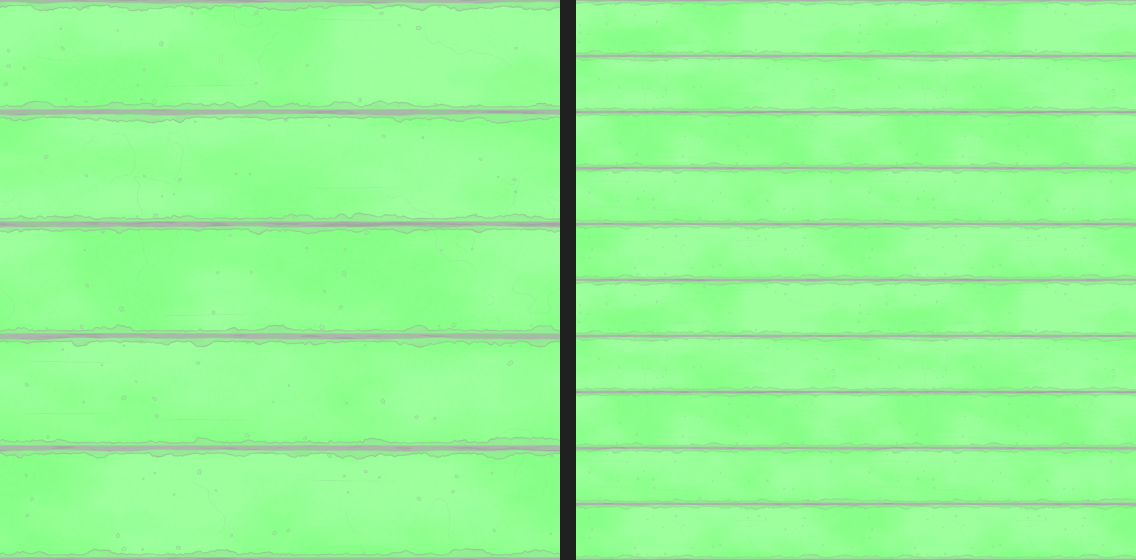
Left, the tile; right, the same tile 2 across and 2 down.
Give the GLSL for this texture, as a Shadertoy shader.

```glsl
// Five pale green painted planks with chipped edges, grey seams, pits and hairline cracks.
#define PLANKS 5.0
#define SEAM_HALF 0.0046
#define CHIP_BASE 0.0095
#define CHIP_DEPTH 0.0095
#define CHIP_LINE 0.0011
#define PIT_CELLS 30.0
#define PIT_CHANCE 0.15
#define PAINT_PALE vec3(0.61, 1.00, 0.61)
#define PAINT_DEEP vec3(0.53, 1.00, 0.53)
#define WORN_PAINT vec3(0.58, 0.91, 0.58)
#define EDGE_GREY vec3(0.59, 0.78, 0.59)
#define SEAM_GREY vec3(0.68, 0.71, 0.68)

// Integer hash of a cell and a seed, 0 to 1
float hash(vec2 cell, float seed) {
    uvec3 q = uvec3(ivec3(vec3(cell, seed))) * uvec3(1597u, 3571u, 7919u);
    uint n = (q.x ^ (q.y << 8) ^ (q.z << 16)) + q.x * q.y + q.z;
    n = (n ^ (n >> 15)) * 73244475u;
    n = (n ^ (n >> 13)) * 73244475u;
    return float((n ^ (n >> 16)) & 65535u) / 65535.0;
}

// Value noise that wraps after a whole number of cells
float noise(vec2 p, vec2 cells, float seed) {
    vec2 g = p * cells, i = floor(g), f = g - i;
    f = f * f * (3.0 - 2.0 * f);
    vec2 a = mod(i, cells), b = mod(i + 1.0, cells);
    return mix(mix(hash(a, seed), hash(vec2(b.x, a.y), seed), f.x),
               mix(hash(vec2(a.x, b.y), seed), hash(b, seed), f.x), f.y);
}

float fbm(vec2 p, vec2 cells, float seed) {
    float sum = 0.0, amp = 0.533;
    for (int i = 0; i < 4; i++) {
        sum += amp * noise(p, cells, seed + float(i));
        cells *= 2.0;
        amp *= 0.5;
    }
    return sum;
}

// Coverage of a soft stroke
float stroke(float dist, float halfWidth, float px) {
    return 1.0 - smoothstep(halfWidth - 0.7 * px, halfWidth + 0.7 * px, abs(dist));
}

// Distance from the seam to the ragged paint edge
float chipEdge(float x, float seed) {
    float bumps = fbm(vec2(x, 0.0), vec2(28.0, 1.0), seed);
    float fine = noise(vec2(x, 0.0), vec2(190.0, 1.0), seed + 9.0);
    return CHIP_BASE + CHIP_DEPTH * smoothstep(0.38, 0.85, bumps) + 0.0022 * (fine - 0.5);
}

// Irregular ring in a scattered set of cells: x is the rim, y the inside
vec2 pits(vec2 p, float px) {
    vec2 g = p * PIT_CELLS, cell = mod(floor(g), PIT_CELLS);
    vec2 centre = 0.25 + 0.5 * vec2(hash(cell, 61.0), hash(cell, 62.0));
    vec2 v = (fract(g) - centre) / PIT_CELLS;
    float size = hash(cell, 63.0);
    float radius = mix(0.0012, 0.0042, size * size);
    float angle = atan(v.y, v.x) + 6.28 * hash(cell, 64.0);
    float dist = length(v) - radius * (1.0 + 0.2 * sin(2.0 * angle) + 0.15 * sin(5.0 * angle));
    float present = step(hash(cell, 65.0), PIT_CHANCE);
    return present * vec2(stroke(dist, 0.0007, px), 1.0 - smoothstep(-px, px, dist));
}

// Sparse, nearly level scratches
float scratches(vec2 p, float px) {
    vec2 cells = vec2(4.0, 10.0), g = p * cells, cell = mod(floor(g), cells);
    vec2 f = fract(g);
    float level = 0.3 + 0.4 * hash(cell, 71.0) + 0.12 * (hash(cell, 72.0) - 0.5) * f.x;
    float wobble = 0.0025 * (fbm(p, vec2(24.0, 1.0), 73.0) - 0.5);
    float extent = smoothstep(0.08, 0.3, f.x) * smoothstep(0.9, 0.6, f.x);
    return step(hash(cell, 74.0), 0.2) * extent * stroke((f.y - level) / cells.y + wobble, 0.0005, px);
}

// Curved hairlines: broken contours of smooth noise
float cracks(vec2 p, float px) {
    float field = fbm(p, vec2(7.0), 81.0) - 0.5;
    float slope = max(length(vec2(dFdx(field), dFdy(field))) / px, 0.8);
    float patches = smoothstep(0.54, 0.68, noise(p, vec2(11.0), 87.0));
    return patches * stroke(field / slope, 0.0004, px);
}

void mainImage(out vec4 fragColor, in vec2 fragCoord) {
    vec2 p = fragCoord / iResolution.xy;
    float px = 1.0 / iResolution.y;

    // Nearest seam, and the plank this point lies on
    float row = p.y * PLANKS, nearest = floor(row + 0.5);
    float seam = mod(nearest, PLANKS), plank = floor(row);
    float offset = (row - nearest) / PLANKS;

    // Cloudy paint, deeper towards the plank edges, with fine grain
    float cloud = fbm(p, vec2(4.0, 7.0), 100.0 + 10.0 * plank);
    cloud -= 0.07 * smoothstep(0.035, 0.012, abs(offset));
    vec3 color = mix(PAINT_DEEP, PAINT_PALE, smoothstep(0.22, 0.62, cloud));
    color += 0.012 * (noise(p, vec2(256.0), 50.0) - 0.5);

    // Wear on the face
    vec2 pit = pits(p, px);
    color = mix(color, WORN_PAINT, 0.45 * pit.y);
    color = mix(color, EDGE_GREY, 0.65 * pit.x);
    color = mix(color, EDGE_GREY, 0.35 * max(scratches(p, px), cracks(p, px)));

    // Chipped paint edge on either side of the seam
    float seed = 200.0 + 40.0 * seam + (offset > 0.0 ? 20.0 : 0.0);
    float edge = chipEdge(p.x, seed), stepX = 0.001;
    float slope = (chipEdge(p.x + stepX, seed) - chipEdge(p.x - stepX, seed)) / (2.0 * stepX);
    float chip = (abs(offset) - edge) / sqrt(1.0 + slope * slope);
    float wear = fbm(p, vec2(40.0, 120.0), 30.0);
    color = mix(color, WORN_PAINT, (0.3 + 0.9 * wear) * (1.0 - smoothstep(-px, px, chip)));
    color = mix(color, EDGE_GREY, (0.55 + 0.6 * wear) * stroke(chip, CHIP_LINE, px));

    // Wavering grey seam with lengthwise streaks
    float wave = fbm(vec2(p.x, 0.0), vec2(14.0, 1.0), 400.0 + 10.0 * seam) - 0.5;
    float core = abs(offset + 0.003 * wave) - SEAM_HALF * (1.0 + 0.7 * wave);
    float streak = fbm(p, vec2(18.0, 220.0), 40.0);
    vec3 grey = mix(EDGE_GREY, SEAM_GREY, smoothstep(0.2, 0.55, streak));
    grey -= 0.05 * smoothstep(0.55, 0.75, streak);
    color = mix(color, grey, 1.0 - smoothstep(-px, px, core));

    fragColor = vec4(clamp(color, 0.0, 1.0), 1.0);
}
```
